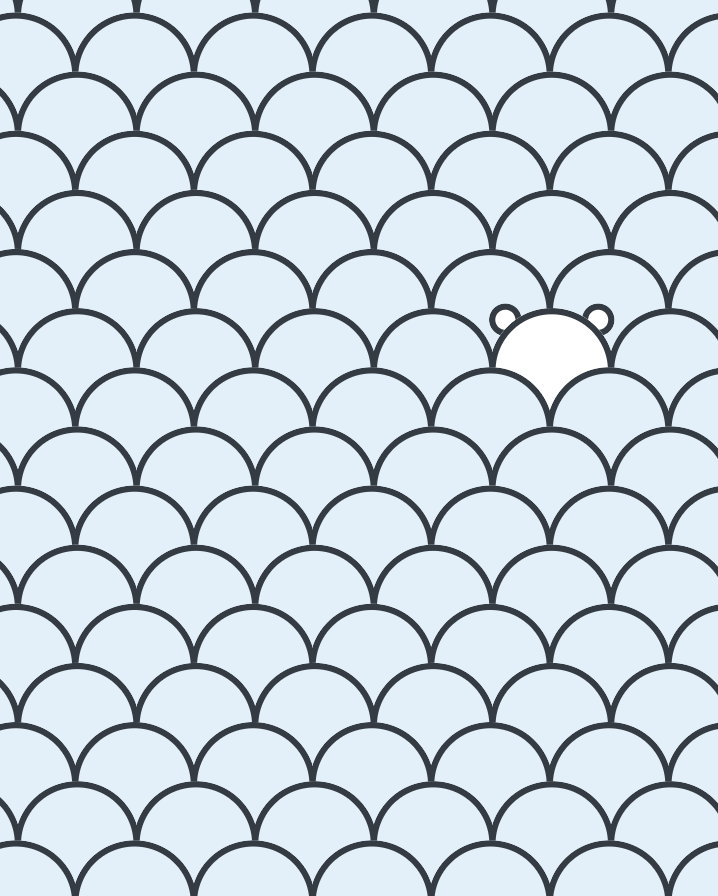
Write a Shadertoy shader that draws this pattern.

```glsl
// Staggered rows of outlined round scales, like stacked snow hills, with one
// white scale that has two small ears. Rows are painted from back to front;
// each scale is a distance to a half disc standing on straight walls.

// All lengths are fractions of the canvas height, measured from the top left.
#define PITCH 0.1324                      // width of one scale
#define ROW_STEP 0.0660                   // drop from row to row
#define FIRST_TOP 0.0173                  // crest of row 0
#define FIRST_X 0.0178                    // middle of the first scale in even rows
#define STAGGER 0.0684                    // sideways shift of odd rows
#define LINE 0.0070                       // outline width
#define EARED_CELL vec2(4.0, 5.0)         // column and row of the white scale
#define EAR vec3(0.0518, -0.0566, 0.0147) // offset from scale centre, radius
#define ICE vec3(0.890, 0.943, 0.980)
#define SNOW vec3(1.0)
#define INK vec3(0.208, 0.233, 0.260)

const float RADIUS = 0.5 * PITCH;

// Coverage of the area where the distance is negative, smoothed over one pixel.
float coverage(float dist) {
    return clamp(0.5 - dist * iResolution.y, 0.0, 1.0);
}

// Paints a filled shape with an outline centred on its edge.
vec3 paintShape(vec3 below, vec3 fill, float dist, float visible) {
    vec3 shape = mix(fill, INK, coverage(abs(dist) - 0.5 * LINE));
    return mix(below, shape, coverage(dist - 0.5 * LINE) * visible);
}

vec2 scaleCentre(vec2 cell) {
    float shift = STAGGER * mod(cell.y, 2.0);
    return vec2(FIRST_X + shift + cell.x * PITCH,
                FIRST_TOP + cell.y * ROW_STEP + RADIUS);
}

// Round above the centre, straight walls below it (y points down).
float scaleDistance(vec2 q) {
    return length(vec2(q.x, min(q.y, 0.0))) - RADIUS;
}

float earDistance(vec2 q) {
    return length(vec2(abs(q.x), q.y) - EAR.xy) - EAR.z;
}

void mainImage(out vec4 fragColor, in vec2 fragCoord) {
    vec2 p = vec2(fragCoord.x, iResolution.y - fragCoord.y) / iResolution.y;
    float nearRow = floor((p.y - FIRST_TOP) / ROW_STEP);
    vec3 color = ICE;

    // Lower rows cover the ones behind them.
    for (int i = -2; i <= 1; i++) {
        float row = nearRow + float(i);
        float rowStart = scaleCentre(vec2(0.0, row)).x;
        vec2 cell = vec2(floor((p.x - rowStart) / PITCH + 0.5), row);
        vec3 fill = cell == EARED_CELL ? SNOW : ICE;
        color = paintShape(color, fill, scaleDistance(p - scaleCentre(cell)), 1.0);

        // Ears sit over the neighbours but behind their own scale.
        if (row == EARED_CELL.y) {
            vec2 q = p - scaleCentre(EARED_CELL);
            float outside = 1.0 - coverage(scaleDistance(q) - 0.5 * LINE);
            color = paintShape(color, SNOW, earDistance(q), outside);
        }
    }
    fragColor = vec4(color, 1.0);
}
```
